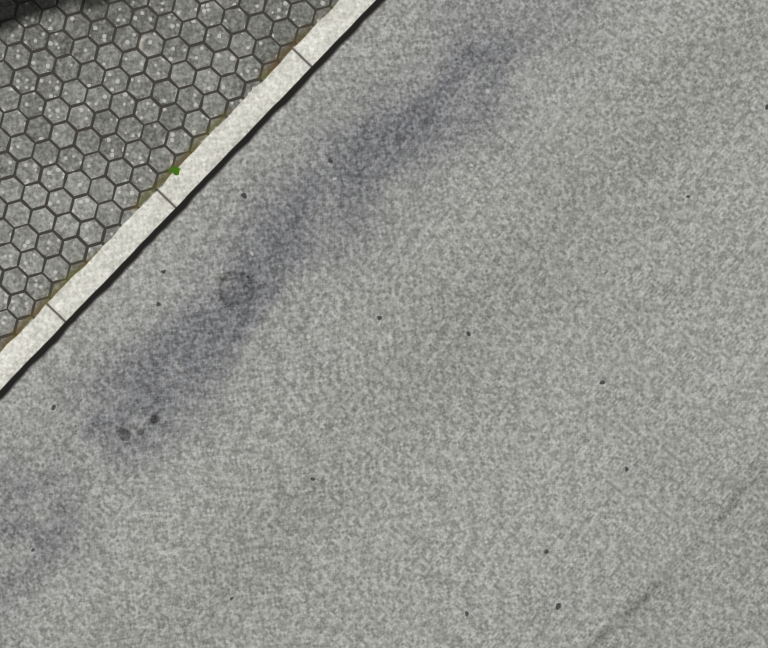
Give the GLSL for this texture, as a Shadertoy shader.

```glsl
// Sunlit asphalt road seen from above, with a pale diagonal kerb and hexagonal paving.

const vec2 KERB_START = vec2(0.0, 0.398);       // road-side kerb edge at the left border
const vec2 KERB_DIR = vec2(0.694, 0.720);
const float KERB_WIDTH = 0.040;
const vec3 KERB_JOINTS = vec3(0.146, 0.391, 0.693);
const float HEX_SIZE = 0.039;
const float GRAIN_SCALE = 215.0;
const float GRAIN_STRENGTH = 0.27;
const float STAIN_CENTRE = 0.165;               // distances from the kerb
const float STAIN_WIDTH = 0.085;
const float TRACK_CENTRE = 0.45;
const float SEAM_CENTRE = 0.936;
const vec3 COVER = vec3(0.364, 0.554, 0.026);   // centre and radius
const vec3 OIL_SPOTS[3] = vec3[3](vec3(0.191, 0.330, 0.010),
    vec3(0.238, 0.352, 0.007), vec3(0.217, 0.336, 0.006));
const vec3 ROAD_COLOR = vec3(0.612, 0.613, 0.595);
const vec3 STAIN_COLOR = vec3(0.455, 0.457, 0.468);
const vec3 KERB_COLOR = vec3(0.82, 0.815, 0.775);
const vec3 TILE_COLOR = vec3(0.535, 0.535, 0.515);
const vec3 JOINT_COLOR = vec3(0.27, 0.26, 0.24);
const vec3 GAP_COLOR = vec3(0.15, 0.145, 0.14);

float hash(vec2 p) {
    return fract(sin(dot(p, vec2(127.1, 311.7))) * 43758.5453);
}

float noise(vec2 p) {
    vec2 i = floor(p), f = fract(p);
    f = f * f * (3.0 - 2.0 * f);
    return mix(mix(hash(i), hash(i + vec2(1, 0)), f.x),
               mix(hash(i + vec2(0, 1)), hash(i + vec2(1, 1)), f.x), f.y);
}

float fbm(vec2 p) {
    float sum = 0.0, weight = 0.5;
    for (int i = 0; i < 5; i++) {
        sum += weight * noise(p);
        p = mat2(1.6, 1.2, -1.2, 1.6) * p + 7.3;
        weight *= 0.5;
    }
    return sum;
}

float band(float x, float centre, float width) {
    float t = (x - centre) / width;
    return exp(-t * t);
}

// Random round specks, at most one in each cell
float specks(vec2 p, float cells, float chance, float radius, float px) {
    vec2 id = floor(p * cells);
    vec2 centre = 0.2 + 0.6 * vec2(hash(id + 3.1), hash(id + 8.7));
    float dist = length(fract(p * cells) - centre) / cells;
    float r = radius * (0.5 + 0.5 * hash(id + 5.9));
    return step(hash(id + 1.3), chance) * (1.0 - smoothstep(r - px, r + px, dist));
}

// Offset from the nearest hexagon centre (xy) and distance to its edge (z)
vec3 hexCell(vec2 q) {
    vec2 span = vec2(1.0, 1.7320508);
    vec2 a = mod(q, span) - 0.5 * span;
    vec2 b = mod(q - 0.5 * span, span) - 0.5 * span;
    vec2 g = dot(a, a) < dot(b, b) ? a : b;
    return vec3(g, 0.5 - max(abs(g.x), dot(abs(g), 0.5 * span)));
}

vec3 road(vec2 p, vec2 k, float grain, float px) {
    vec3 col = ROAD_COLOR + 0.04 * (fbm(p * 7.0) - 0.5);
    // Patchy gutter stain and faint wheel track
    float blotch = smoothstep(0.28, 0.66, fbm(k * vec2(11.0, 17.0) + 4.0));
    float stain = band(k.y, STAIN_CENTRE + 0.03 * (noise(k.xx * 6.0) - 0.5), STAIN_WIDTH);
    stain *= 0.2 + 0.75 * blotch + 0.3 * band(k.x, 0.87, 0.14);
    col = mix(col, STAIN_COLOR, clamp(stain, 0.0, 1.0));
    col -= 0.03 * band(k.y, TRACK_CENTRE, 0.07) * (0.5 + fbm(k * vec2(5.0, 20.0)));
    // Faint seam in the far lane
    float seam = band(k.y, SEAM_CENTRE + 0.012 * (fbm(k.xx * 12.0) - 0.5), 0.008);
    col -= (0.08 * seam + 0.03 * smoothstep(0.91, 0.97, k.y)) * (0.4 + noise(k * 30.0));
    // Round cover and oil spots
    float r = length(p - COVER.xy);
    col -= 0.12 * band(r, COVER.z, 0.003) * (0.4 + noise(p * 70.0));
    col -= 0.045 * (1.0 - smoothstep(COVER.z - 0.003, COVER.z, r));
    for (int i = 0; i < 3; i++) {
        float edge = length(p - OIL_SPOTS[i].xy) - OIL_SPOTS[i].z + 0.005 * (noise(p * 130.0) - 0.5);
        col = mix(col, vec3(0.27), 0.8 * (1.0 - smoothstep(-0.003, 0.003, edge)));
    }
    col += GRAIN_STRENGTH * grain;
    vec2 rough = p + 0.003 * vec2(noise(p * 190.0), noise(p * 190.0 + 9.0));
    col = mix(col, vec3(0.22), 0.8 * specks(rough, 9.0, 0.16, 0.0045, px));
    return mix(col, vec3(0.8, 0.8, 0.75), 0.7 * specks(rough + 3.7, 8.0, 0.1, 0.0045, px));
}

vec3 paving(vec2 p, vec2 k, float grain, float px) {
    vec3 cell = hexCell(k / HEX_SIZE);
    vec2 id = floor((k / HEX_SIZE - cell.xy) * 2.0 + 0.5);
    vec3 col = TILE_COLOR + 0.06 * (hash(id) - 0.5) + 0.2 * (fbm(p * 9.0) - 0.5);
    col += 0.24 * grain - 0.05 * smoothstep(0.7, 0.95, p.y);
    col = mix(col, vec3(0.8, 0.8, 0.76), 0.75 * specks(p, 85.0, 0.26, 0.0038, px));
    float wear = 0.02 + 0.04 * noise(p * 80.0);
    col = mix(JOINT_COLOR, col, smoothstep(wear - 0.02, wear + 0.04 + px, cell.z));
    // Pale worn ring, then shade in the upper left corner
    float ring = band(length(p - vec2(0.231, 0.93)), 0.014, 0.003);
    col = mix(col, vec3(0.75, 0.73, 0.67), 0.8 * ring * noise(p * 60.0));
    float shade = p.y - 0.35 * p.x + 0.03 * (noise(p * 28.0) - 0.5);
    col *= mix(1.0, 0.36, smoothstep(0.925, 0.965, shade));
    // Moss and soil beside the kerb
    float moss = band(k.y, -KERB_WIDTH, 0.010) * smoothstep(0.35, 0.65, noise(k * vec2(28.0, 60.0)));
    return mix(col, mix(vec3(0.36, 0.26, 0.17), vec3(0.37, 0.38, 0.2), noise(p * 40.0)), 0.8 * moss);
}

vec3 kerb(vec2 p, vec2 k, float grain) {
    vec3 col = KERB_COLOR + 0.2 * grain + 0.16 * (fbm(k * vec2(18.0, 40.0)) - 0.5);
    vec3 gap = abs(k.x - KERB_JOINTS);
    return mix(col, JOINT_COLOR, 0.8 * band(min(gap.x, min(gap.y, gap.z)), 0.0, 0.002));
}

void mainImage(out vec4 fragColor, in vec2 fragCoord) {
    vec2 p = fragCoord / iResolution.y;
    float px = 1.0 / iResolution.y;
    // Kerb frame: x runs along the kerb, y points away into the road
    vec2 rel = p - KERB_START;
    vec2 k = vec2(dot(rel, KERB_DIR), dot(rel, vec2(KERB_DIR.y, -KERB_DIR.x)));
    // Grain layers turned against each other to hide their lattices
    vec2 turned = mat2(0.8, 0.6, -0.6, 0.8) * p;
    float grain = 0.7 * noise(turned * GRAIN_SCALE) + 0.5 * noise(k * GRAIN_SCALE * 1.7) - 0.6;
    float wobble = 0.003 * (noise(k.xx * 35.0) - 0.5);

    vec3 col = paving(p, k, grain, px);
    col = mix(col, kerb(p, k, grain), smoothstep(-px, px, k.y + KERB_WIDTH + wobble));
    col = mix(col, GAP_COLOR, smoothstep(-px, px, k.y + 0.3 * wobble));
    col = mix(col, road(p, k, grain, px), smoothstep(0.007, 0.014, k.y + wobble));
    // Small green weed
    float weed = length(p - vec2(0.270, 0.735)) + 0.012 * (noise(p * 150.0) - 0.5);
    col = mix(col, vec3(0.27, 0.43, 0.12), 1.0 - smoothstep(0.004, 0.009, weed));
    fragColor = vec4(clamp(col, 0.0, 1.0), 1.0);
}
```
